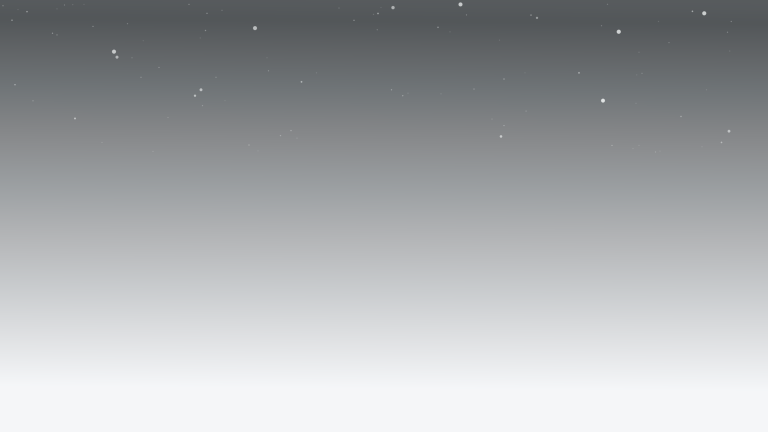
Write a Shadertoy shader that draws this background.

```glsl
// A pale winter sky: slate grey at the top fading to near white below,
// with small soft flecks scattered over the upper third.
// A linear ramp gives the sky; a loop of hashed discs gives the flecks.

float hash(float n) {
    return fract(sin(n * 127.1 + 3.7) * 43758.5453);
}

vec3 skyColor(vec2 uv) {
    // Depth below the top edge, tilted very slightly to the right
    float depth = 1.0 - uv.y - 0.012 * (uv.x - 0.5);
    float ramp = clamp((depth - 0.05) / 0.85, 0.0, 1.0);
    vec3 sky = mix(vec3(0.325, 0.340, 0.350), vec3(0.960, 0.966, 0.974), ramp);

    // Faint alternation of cool and neutral bands, gone at both ends
    float band = cos(6.2832 * (depth - 0.44) / 0.24);
    sky += vec3(-0.006, 0.001, 0.003) * band * smoothstep(0.0, 0.2, ramp) * (1.0 - ramp);

    // Slight lift along the top edge
    return sky + 0.015 * (1.0 - smoothstep(0.0, 0.05, depth));
}

float fleckLight(vec2 p, float aspect, float pixel) {
    float light = 0.0;
    for (int i = 0; i < 95; i++) {
        float id = float(i) * 4.0;

        // Denser towards the top edge
        float drop = 0.35 * pow(hash(id + 1.0), 1.5);
        vec2 center = vec2(hash(id) * aspect, 0.99 - drop);

        // Mostly tiny and faint, with a few large bright ones
        float rank = hash(id + 2.0);
        float radius = 0.0012 + 0.0038 * pow(rank, 7.0);
        float strength = mix(0.12, 0.85, rank * rank) * mix(0.65, 1.0, hash(id + 3.0));

        float dist = length(p - center);
        float disc = 1.0 - smoothstep(max(radius - 0.7 * pixel, 0.0), radius + 0.7 * pixel, dist);
        light = max(light, disc * strength);
    }
    return light;
}

void mainImage(out vec4 fragColor, in vec2 fragCoord) {
    vec2 uv = fragCoord / iResolution.xy;
    float aspect = iResolution.x / iResolution.y;
    vec2 p = vec2(uv.x * aspect, uv.y);

    vec3 color = skyColor(uv);
    color = mix(color, vec3(0.97, 0.98, 0.98), fleckLight(p, aspect, 1.0 / iResolution.y));
    fragColor = vec4(color, 1.0);
}
```
